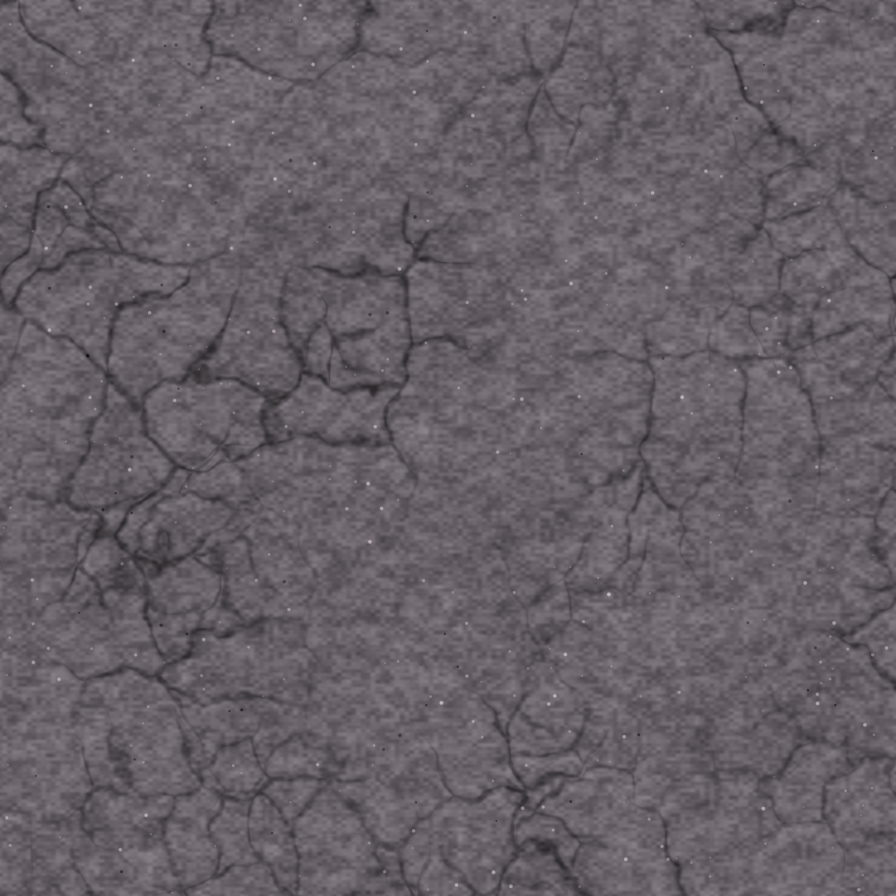
A three.js fragment shader for this texture:

```glsl
// Weathered grey-mauve ground: grainy crust split by ragged, fading cracks.
varying vec2 vUv;

const vec3  TINT          = vec3(1.0, 0.937, 0.995); // hue of the crust
const float BASE_LEVEL    = 0.416;  // mean brightness
const float PLATE_COUNT   = 8.5;    // large plates across the canvas
const float SPLIT_COUNT   = 14.0;   // smaller plates across the canvas
const float CRACK_WIDTH   = 0.0036; // half width of a crack
const float CRACK_DEPTH   = 0.15;   // darkening in a crack
const float LIP_LIGHT     = 0.035;  // light on the rim below a crack
const float BUMP_LIGHT    = 0.11;   // light on small bumps
const float SPECK_COUNT   = 64.0;   // speck grid cells across
const float SPECK_SHARE   = 0.075;  // share of cells holding a speck
const vec2  COARSE_GRAIN  = vec2(72.0, 108.0);
const vec2  FINE_GRAIN    = vec2(185.0, 255.0);

vec2 hash2(vec2 cell) {
  vec3 q = fract(cell.xyx * vec3(0.1031, 0.1030, 0.0973));
  q += dot(q, q.yzx + 33.33);
  return fract((q.xx + q.yz) * q.zy);
}

float noise(vec2 p) {
  vec2 i = floor(p), f = fract(p);
  f = f * f * (3.0 - 2.0 * f);
  float low  = mix(hash2(i).x, hash2(i + vec2(1.0, 0.0)).x, f.x);
  float high = mix(hash2(i + vec2(0.0, 1.0)).x, hash2(i + 1.0).x, f.x);
  return mix(low, high, f.y);
}

vec2 noise2(vec2 p) {
  return vec2(noise(p), noise(p + 57.3)) - 0.5;
}

// Distance to the nearest border between cells, in cell units
float borderDistance(vec2 p) {
  vec2 home = floor(p), f = fract(p), nearest = vec2(0.0);
  float best = 8.0;
  for (int y = -1; y <= 1; y++)
  for (int x = -1; x <= 1; x++) {
    vec2 g = vec2(float(x), float(y));
    vec2 r = g + hash2(home + g) - f;
    float d = dot(r, r);
    if (d < best) { best = d; nearest = r; }
  }
  float border = 8.0;
  for (int y = -2; y <= 2; y++)
  for (int x = -2; x <= 2; x++) {
    vec2 g = vec2(float(x), float(y));
    vec2 r = g + hash2(home + g) - f;
    vec2 gap = r - nearest;
    if (dot(gap, gap) > 0.0001)
      border = min(border, dot(0.5 * (nearest + r), normalize(gap)));
  }
  return border;
}

// Line of a crack with a faint halo; strength also sets its width
float crackLine(float d, float strength) {
  float w = CRACK_WIDTH * mix(0.6, 1.15, strength);
  return strength * (0.82 * exp(-d * d / (w * w)) + 0.24 * exp(-d / 0.010));
}

float cracks(vec2 p) {
  vec2 warped = p + 0.050 * noise2(p * 9.0) + 0.026 * noise2(p * 26.0 + 11.0)
              + 0.011 * noise2(p * 64.0 + 23.0);
  float ragged = 0.0035 * (noise(p * 130.0) - 0.5);
  float plateFade = smoothstep(0.22, 0.68, noise(p * 7.0 + 3.0));
  float splitFade = smoothstep(0.48, 0.85, noise(p * 8.0 + 41.0));
  float plate = borderDistance(warped * PLATE_COUNT + 5.0) / PLATE_COUNT;
  float split = borderDistance(warped * SPLIT_COUNT + 71.0) / SPLIT_COUNT;
  float major = crackLine(max(plate + ragged, 0.0), 0.12 + 0.88 * plateFade);
  float minor = crackLine(max(split + ragged, 0.0), 0.75 * splitFade);
  return max(major, minor);
}

float bumps(vec2 p) {
  return 0.6 * noise(p * 30.0 + 9.0) + 0.4 * noise(p * 62.0 + 31.0);
}

// Bright mineral specks, with a few dark pits
float specks(vec2 p) {
  vec2 grid = p * SPECK_COUNT, cell = floor(grid);
  vec2 kind = hash2(cell + 137.0);
  vec2 center = 0.2 + 0.6 * hash2(cell + 211.0);
  float radius = mix(0.06, 0.13, kind.y);
  float dotMask = 1.0 - smoothstep(radius * 0.5, radius * 1.5,
                                   length(fract(grid) - center));
  float bright = step(kind.x, SPECK_SHARE) * mix(0.10, 0.30, kind.y * kind.y);
  float pit = step(0.988, kind.x) * 0.17;
  return dotMask * (bright - pit);
}

void main() {
  vec2 p = vUv;
  float crack = cracks(p);
  float lip = max(cracks(p + vec2(-0.002, 0.008)) - crack, 0.0);

  // Crust: broad mottling, lit bumps and two sizes of grain
  float level = BASE_LEVEL;
  level += 0.035 * (noise(p * 10.0 + 19.0) - 0.5);
  level += 0.050 * (bumps(p) - 0.5);
  level += BUMP_LIGHT * (bumps(p) - bumps(p + vec2(-0.003, 0.007)));
  level += 0.095 * (noise(p * COARSE_GRAIN) - 0.5);
  level += 0.120 * (noise(p * FINE_GRAIN + 83.0) - 0.5);

  level += LIP_LIGHT * lip - CRACK_DEPTH * crack + specks(p);
  gl_FragColor = vec4(clamp(level * TINT, 0.0, 1.0), 1.0);
}
```
